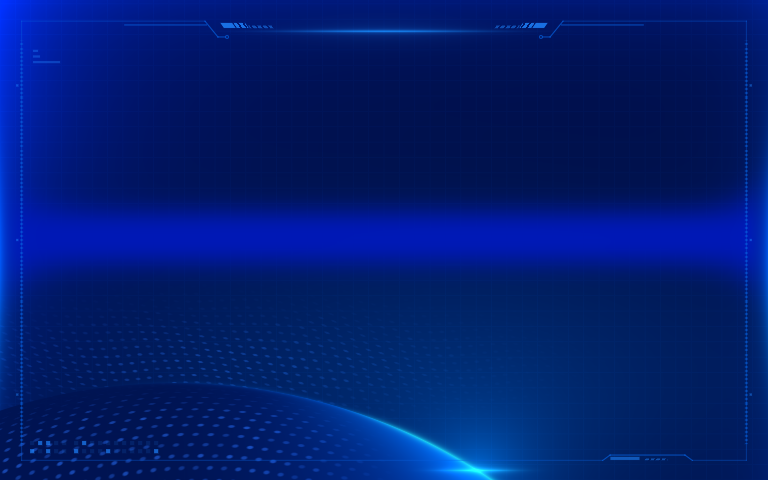
This background is drawn by a Shadertoy shader. Its source:

```glsl
// Deep blue control-panel backdrop: glowing band, dotted globe with lit rim, thin tech frame.

// Units: canvas height = 1, design width = 1.6
const float HALF_W = 0.8;
const vec3 NAVY = vec3(0, 0.058, 0.285);
const vec3 HAZE = vec3(0, 0.155, 0.42);
const vec3 BAND = vec3(0, 0.095, 0.71);
const vec3 LINE = vec3(0.02, 0.38, 0.88);
const vec3 PLATE = vec3(0.12, 0.52, 1);
const vec3 RIM = vec3(0.1, 0.8, 0.92);
const vec3 DOT = vec3(0.16, 0.36, 0.66);
const vec2 GLOBE = vec2(0.365, -0.975);
const float RADIUS = 1.177;
const vec2 FLARE = vec2(0.995, 0.02);
const float SIDE = 0.755;
const float TOP = 0.956;
const float BOTTOM = 0.041;
const float STROKE = 0.0008;

float hash(vec2 p) {
    return fract(sin(dot(p, vec2(127.1, 311.7))) * 4375.85);
}

float gauss(float x, float width) {
    return exp(-x * x / (width * width));
}

// Antialiased coverage of a signed distance
float cover(float d) {
    float px = 1.0 / iResolution.y;
    return 1.0 - smoothstep(-0.5 * px, 0.8 * px, d);
}

float box(vec2 p, vec2 center, vec2 halfSize) {
    vec2 d = abs(p - center) - halfSize;
    return cover(max(d.x, d.y));
}

float seg(vec2 p, vec2 a, vec2 b) {
    vec2 ab = b - a;
    float t = clamp(dot(p - a, ab) / dot(ab, ab), 0.0, 1.0);
    return cover(length(p - a - ab * t) - STROKE);
}

float dashes(vec2 uv) {
    vec2 q = (fract(uv) - 0.5) / vec2(0.23, 0.18);
    return (1.0 - smoothstep(0.4, 1.3, length(q))) * (0.5 + 0.5 * hash(floor(uv)));
}

vec3 backdrop(vec2 p, float edge) {
    vec3 col = NAVY;
    col += vec3(0, 0.07, 0.46) * exp(-p.x / 0.22) * smoothstep(0.05, 1.0, p.y);
    col += vec3(0, 0.035, 0.18) * exp((p.y - 1.0) / 0.09);
    col += vec3(0, 0.04, 0.12) * exp(-edge / 0.07);
    // Haze in the lower half
    vec2 h = (p - vec2(0.92, 0.22)) / vec2(0.75, 0.3);
    col = mix(col, HAZE, 0.9 * exp(-dot(h, h)));
    // Band that widens at both sides
    float width = 0.0625 + 0.07 * exp(-edge / 0.05);
    float band = exp(-pow(abs(p.y - 0.505) / width, 2.5));
    col = mix(col, BAND, band * (0.55 + 0.45 * smoothstep(0.0, 0.05, edge)));
    // Side lights
    col += vec3(0, 0.24, 0.34) * exp(-edge / 0.014) * gauss(p.y - 0.45, 0.22);
    // Faint grid
    vec2 cell = abs(fract(p / 0.032) - 0.5);
    float grid = smoothstep(0.44, 0.5, max(cell.x, cell.y));
    return col + vec3(0, 0.012, 0.025) * grid * (1.0 - band);
}

vec3 globe(vec3 col, vec2 p) {
    vec2 q = p - GLOBE;
    float depth = RADIUS - length(q);
    float d = max(depth, 0.0);
    float lit = smoothstep(0.5, 0.98, p.x);
    // Dotted wave above the rim
    float wave = 0.012 * sin(p.x * 9.0) + 0.006 * sin(p.x * 17.0 + p.y * 20.0);
    vec2 uv = vec2(p.x + 0.4 * p.y, p.y + wave + 0.1 * p.x) / vec2(0.024, 0.015);
    col += DOT * 0.38 * dashes(uv) * gauss(p.x - 0.42, 0.42) * gauss(p.y - 0.24, 0.085);
    // Glow around the flare
    float dist = length((p - FLARE) * vec2(1, 1.15));
    col += vec3(0, 0.3, 0.48) * exp(-dist / 0.11);
    // Dark body with curved rows of dashes
    vec3 body = mix(vec3(0, 0.075, 0.32), vec3(0, 0.14, 0.5), smoothstep(0.3, 0.9, p.x));
    body += vec3(0, 0.28, 0.45) * lit * exp(-d / 0.06);
    body += vec3(0, 0.18, 0.34) * exp(-dist / 0.09);
    float row = sqrt(d) * 32.0;
    float angle = atan(q.x, q.y);
    uv = vec2(angle * 34.6 + row * 0.3, row + angle * 2.0);
    float fade = smoothstep(0.0, 0.08, d) * (1.0 - smoothstep(0.5, 0.85, p.x));
    body += DOT * 0.62 * dashes(uv) * fade;
    col = mix(col, body, cover(-depth) * 0.92);
    // Rim and horizontal flare
    float rim = abs(depth);
    col += vec3(0, 0.1, 0.18) * exp(-rim / 0.003) * smoothstep(0.1, 0.7, p.x);
    col = mix(col, RIM, exp(-rim / (0.002 + 0.003 * lit)) * smoothstep(0.68, 0.9, p.x));
    vec2 f = p - FLARE;
    return col + vec3(0.1, 0.5, 0.5) * gauss(f.x, 0.07) * exp(-abs(f.y) / 0.005);
}

vec3 frame(vec3 col, vec2 p, vec2 m) {
    // Mirrored sides and stepped top
    vec2 corner = vec2(SIDE, TOP), bend = vec2(0.373, TOP), foot = vec2(0.346, 0.923);
    float faint = seg(m, vec2(SIDE, BOTTOM), corner) + seg(m, corner, bend);
    float bright = seg(m, bend, foot) + seg(m, foot, vec2(0.331, 0.923));
    bright += seg(m, vec2(0.54, 0.948), vec2(0.37, 0.948));
    bright += cover(abs(length(m - vec2(0.327, 0.923)) - 0.003) - STROKE);
    // Floor line with a raised tab
    vec2 tab = vec2(abs(p.x - 1.349), p.y), step1 = vec2(0.078, 0.052);
    faint += box(p, vec2(HALF_W, BOTTOM), vec2(SIDE, STROKE)) * step(0.093, tab.x);
    bright += seg(tab, vec2(0, 0.052), step1) + seg(tab, step1, vec2(0.093, BOTTOM));
    // Tick columns
    faint += box(m, vec2(SIDE, 0.495), vec2(0.003, 0.42)) * step(0.5, fract(p.y / 0.0085));
    col = mix(col, LINE, min(faint * 0.37 + bright * 0.7, 0.75));
    // Slanted plates
    vec2 s = vec2(m.x - (m.y - 0.947) * 0.7, m.y);
    float stripes = step(0.35, fract(s.x / 0.0115));
    float plates = box(s, vec2(0.325, 0.947), vec2(0.012, 0.005));
    plates += box(s, vec2(0.298, 0.947), vec2(0.012, 0.005)) * stripes;
    plates += 0.6 * box(s, vec2(0.259, 0.944), vec2(0.024, 0.0025)) * stripes;
    plates += 0.7 * box(p, vec2(1.302, 0.045), vec2(0.03, 0.003));
    plates += 0.6 * box(p, vec2(1.367, 0.043), vec2(0.023, 0.0015)) * stripes;
    // Status bars and side markers
    for (float k = 0.0; k < 3.0; k++) {
        float len = 0.005 + 0.002 * k + 0.0095 * k * (k - 1.0);
        plates += 0.45 * box(p, vec2(0.069 + len, 0.894 - 0.0117 * k), vec2(len, 0.002));
        plates += 0.6 * box(m, vec2(0.764, 0.178 + 0.322 * k), vec2(0.002));
    }
    // Two rows of indicator squares, lit by bit masks
    for (int i = 0; i < 32; i++) {
        int column = i % 16;
        int mask = i < 16 ? 70 : 33317;
        float x = 0.067 + 0.01667 * float(column) + (column > 4 ? 0.0083 : 0.0);
        float level = ((mask >> column) & 1) == 1 ? 0.85 : 0.16;
        plates += level * box(p, vec2(x, i < 16 ? 0.077 : 0.06), vec2(0.004));
    }
    col = mix(col, PLATE, min(plates, 1.0) * 0.8);
    // Top light
    float y = abs(p.y - 0.935);
    float glow = 0.8 * exp(-y / 0.0022) + 0.22 * exp(-y / 0.016);
    return col + vec3(0.1, 0.5, 0.65) * gauss(m.x, 0.19) * glow;
}

void mainImage(out vec4 fragColor, in vec2 fragCoord) {
    vec2 p = fragCoord / iResolution.xy * vec2(2.0 * HALF_W, 1);
    vec2 m = vec2(abs(p.x - HALF_W), p.y);
    vec3 col = globe(backdrop(p, HALF_W - m.x), p);
    fragColor = vec4(clamp(frame(col, p, m), 0.0, 1.0), 1);
}
```
